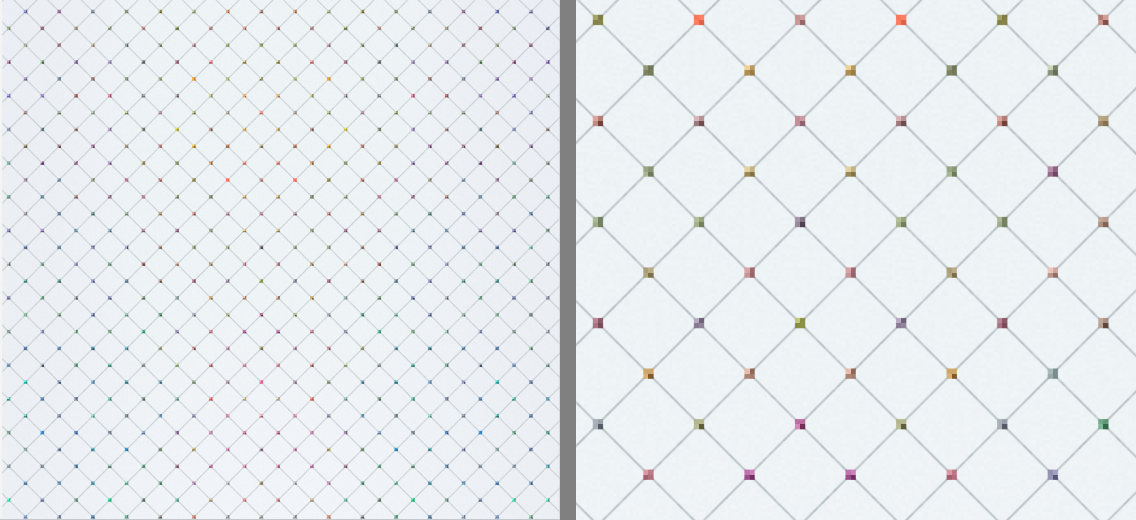
Left: the whole. Right: its middle third, enlarged.
This pattern is drawn by a WebGL 2 fragment shader. Its source:

```glsl
#version 300 es
precision highp float;
// Pale diamond lattice with small iridescent foil squares at the crossings.

uniform vec2 u_resolution;
out vec4 fragColor;

const vec2 REPEATS = vec2(16.62, 15.435);   // cells across and up
const vec2 OFFSET = vec2(0.757, 0.093);     // first crossing, in cells
const float MIRROR_COLUMN = 7.0;            // foil colours mirror about this column
const float LINE_HALF = 0.011;
const float DOT_HALF = 0.051;

const vec3 PAPER = vec3(0.932, 0.953, 0.963);
const vec3 PAPER_EDGE = vec3(0.917, 0.927, 0.952);
const vec3 LINE = vec3(0.66, 0.70, 0.72);
const vec3 GOLD = vec3(0.72, 0.58, 0.40);
const vec3 MAUVE = vec3(0.56, 0.51, 0.55);
const vec3 ROSE = vec3(0.77, 0.60, 0.63);
const vec3 TEAL = vec3(0.40, 0.60, 0.62);

float hash(vec2 p) {
    return fract(sin(dot(p, vec2(127.1, 311.7))) * 43758.5453);
}

// Smooth coverage of a shape from its signed distance.
float cover(float dist, float soft) {
    return 1.0 - smoothstep(-soft, soft, dist);
}

// Sheet tone: brighter along the middle, cooler at the sides, with fine grain.
vec3 paper(vec2 uv) {
    float side = smoothstep(0.12, 0.6, abs(uv.x - 0.48));
    vec3 tone = mix(PAPER, PAPER_EDGE, side * mix(0.6, 1.0, uv.y));
    float glow = exp(-dot(uv - vec2(0.5, 0.05), uv - vec2(0.5, 0.05)) * 14.0);
    tone += vec3(0.014, 0.004, 0.008) * glow;
    return tone + (hash(floor(uv * vec2(512.0, 476.0))) - 0.5) * 0.012;
}

// Foil colour: broad warm and cool zones, random hue and occasional sparkle.
vec3 foil(vec2 centre, vec2 offset) {
    vec2 id = vec2(abs(centre.x - MIRROR_COLUMN), centre.y);
    float side = id.x / 8.0;
    float height = (centre.y + OFFSET.y) / REPEATS.y;
    vec3 upper = mix(GOLD, MAUVE, smoothstep(0.05, 0.65, side));
    vec3 lower = mix(ROSE, TEAL, smoothstep(0.1, 0.55, side));
    vec3 zone = mix(lower, upper, smoothstep(0.3, 0.7, height + 0.15 - 0.3 * side));
    float greyBand = exp(-pow((height - 0.47) * 7.0, 2.0)) * (1.0 - 0.6 * side);
    zone = mix(zone, MAUVE, 0.7 * greyBand);

    float hue = hash(id + 3.7);
    vec3 rainbow = 0.57 + 0.26 * cos(6.2832 * (hue + vec3(0.0, 0.33, 0.67)));
    vec3 colour = mix(zone, rainbow, 0.25);
    float sparkle = smoothstep(0.8, 1.0, hash(id + 9.2));
    colour += (colour - dot(colour, vec3(0.333))) * (0.3 + 1.5 * sparkle);

    // Four facets, shaded darker toward the lower right.
    vec2 facet = step(0.0, offset);
    float shade = 0.13 * (facet.y - facet.x) + 0.3 * (hash(id * 2.0 + facet * 5.3) - 0.5);
    return clamp(colour + shade - 0.03, 0.12, 1.0);
}

// Pale strip at the left, thin shadow at the bottom and right.
vec3 trim(vec3 colour, vec2 uv) {
    colour = mix(colour, vec3(0.955), cover(uv.x - 0.004, 0.001));
    float shadow = max(cover(uv.y - 0.002, 0.001), 0.5 * cover(0.998 - uv.x, 0.001));
    return mix(colour, vec3(0.77, 0.78, 0.80), shadow);
}

void main() {
    vec2 uv = gl_FragCoord.xy / u_resolution;
    vec2 cell = uv * REPEATS - OFFSET;
    float pixel = REPEATS.y / u_resolution.y;

    // Diagonal axes: lines lie on whole numbers, crossings on whole pairs.
    vec2 diagonal = vec2(cell.x + cell.y, cell.x - cell.y);
    vec2 nearest = floor(diagonal + 0.5);
    vec2 centre = 0.5 * vec2(nearest.x + nearest.y, nearest.x - nearest.y);
    vec2 offset = cell - centre;

    vec3 colour = paper(uv);

    // Fine lines with slightly uneven ink.
    vec2 gap = abs(diagonal - nearest) * 0.7071;
    float ink = 0.54 + 0.22 * hash(floor(cell * 24.0));
    colour = mix(colour, LINE, ink * cover(min(gap.x, gap.y) - LINE_HALF, pixel));

    // Foil squares over the crossings.
    float square = max(abs(offset.x), abs(offset.y)) - DOT_HALF;
    colour = mix(colour, foil(centre, offset), 0.92 * cover(square, 0.7 * pixel));

    fragColor = vec4(trim(colour, uv), 1.0);
}
```
